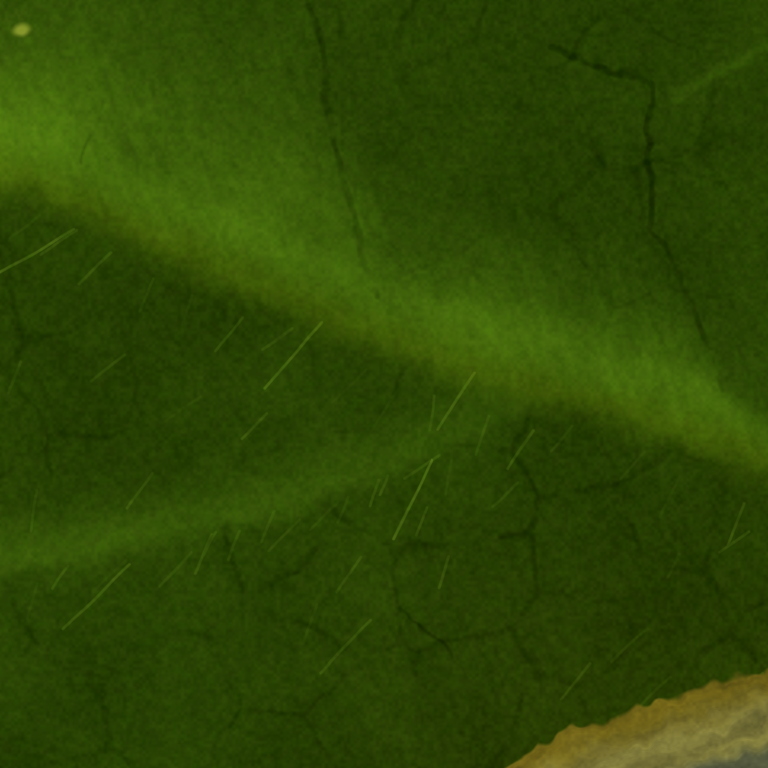
This texture is drawn by a WebGL 1 fragment shader. Its source:

```glsl
precision highp float;
// Close view of a hairy green leaf: a pale midrib and a side vein cross dark tissue,
// with fine dark veinlets, slanting hairs and a dry tan edge in the lower right corner.
// Curves give the veins, segment distances the hairs, layered noise the tissue.
uniform vec2 u_resolution;

float hash(vec2 p) {
  vec3 q = fract(vec3(p.xyx) * 0.1031);
  q += dot(q, q.yzx + 33.33);
  return fract((q.x + q.y) * q.z);
}

float noise(vec2 p) {
  vec2 i = floor(p), f = fract(p);
  f = f * f * (3.0 - 2.0 * f);
  return mix(mix(hash(i), hash(i + vec2(1, 0)), f.x),
             mix(hash(i + vec2(0, 1)), hash(i + vec2(1, 1)), f.x), f.y);
}

float fbm(vec2 p) {
  float sum = 0.0, amp = 0.5;
  for (int i = 0; i < 4; i++) {
    sum += amp * noise(p);
    p = p * 2.03 + 17.0;
    amp *= 0.55;
  }
  return sum;
}

float segment(vec2 p, vec2 a, vec2 b) {
  vec2 pa = p - a, ba = b - a;
  return length(pa - ba * clamp(dot(pa, ba) / dot(ba, ba), 0.0, 1.0));
}

float hair(vec2 p, vec2 a, vec2 b) { return 1.0 - smoothstep(0.0006, 0.003, segment(p, a, b)); }

float midribY(float x) { return 0.768 - 0.385 * x - 0.014 * sin(6.28 * (x - 0.2)); }

float sideVeinY(float x) { return 0.264 + 0.18 * x + 0.12 * x * x + 0.17 * x * x * x * x; }

// Distance to the nearest border between irregular cells
float cellBorder(vec2 p) {
  vec2 id = floor(p);
  float near = 9.0, second = 9.0;
  for (int j = -1; j <= 1; j++)
    for (int i = -1; i <= 1; i++) {
      vec2 c = id + vec2(float(i), float(j));
      float d = length(c + vec2(hash(c), hash(c + 41.0)) - p);
      second = min(second, max(near, d));
      near = min(near, d);
    }
  return second - near;
}

void main() {
  vec2 p = gl_FragCoord.xy / u_resolution;
  vec2 warp = vec2(noise(p * 24.0), noise(p * 24.0 + 50.0)) - 0.5;
  vec2 jitter = vec2(noise(p * 70.0), noise(p * 70.0 + 90.0)) - 0.5;
  vec2 w = p + 0.014 * warp + 0.006 * jitter;
  float d = p.y - midribY(p.x) + 0.014 * warp.y + 0.01 * jitter.y;
  float s = p.y - sideVeinY(p.x) + 0.012 * warp.y + 0.008 * jitter.y;

  // Broad light: a wide glow above the midrib, quick fall below it
  float reach = mix(0.48, 0.24, smoothstep(0.36, 0.52, p.x));
  float glow = smoothstep(-0.055, 0.015, d) * (1.0 - smoothstep(0.04, reach, d));
  float fold = smoothstep(-0.015, 0.025, w.x - 0.945 + 0.5 * (w.y - 0.49));
  glow *= 1.0 - 0.75 * fold * smoothstep(0.03, 0.08, d);
  float tone = 0.17 + 0.45 * glow + 0.3 * (fbm(p * 8.0) - 0.52);
  tone += 0.24 * exp(-pow(length((p - vec2(0.03, 0.85)) / vec2(0.11, 0.07)), 2.0));
  tone += 0.2 * exp(-pow((d - 0.055) / 0.032, 2.0)) * (1.0 - fold);
  float sideFade = (1.0 - 0.5 * smoothstep(0.3, 0.7, p.x)) * smoothstep(0.75, 0.68, p.x);
  float side = exp(-pow(s / (s > 0.0 ? 0.05 : 0.022), 2.0)) * sideFade;
  tone += 0.34 * side * (1.0 - glow);
  tone -= 0.07 * smoothstep(0.5, 0.9, p.x) * smoothstep(0.03, -0.1, d);

  // Dark veinlets, broken along their length
  float crack = min(segment(w, vec2(0.404, 0.987), vec2(0.44, 0.82)), segment(w, vec2(0.44, 0.82), vec2(0.462, 0.70)));
  crack = min(crack, segment(w, vec2(0.462, 0.70), vec2(0.488, 0.615)));
  crack = min(crack, segment(w, vec2(0.72, 0.94), vec2(0.84, 0.895)));
  crack = min(crack, segment(w, vec2(0.845, 0.895), vec2(0.85, 0.70)));
  crack = min(crack, segment(w, vec2(0.85, 0.70), vec2(0.905, 0.61)));
  crack = min(crack, segment(w, vec2(0.905, 0.61), vec2(0.945, 0.49)));
  crack = min(crack, segment(w, vec2(0.105, 0.79), vec2(0.13, 0.87)) + 0.002);
  crack = min(crack, segment(w, vec2(0.52, 0.21), vec2(0.61, 0.12)) + 0.002);
  float broken = smoothstep(0.15, 0.6, noise(p * 30.0 + 7.0));
  tone -= (0.07 + 0.2 * broken) * (1.0 - smoothstep(0.001, 0.007, crack));
  float net = 1.0 - smoothstep(0.0, 0.1, cellBorder(w * 7.5 + 3.0));
  tone -= 0.2 * net * broken * noise(p * 6.0) * (1.0 - 0.75 * glow) * (1.0 - side);

  // Hairs: a row under each vein, then loose ones between
  float hairs = 0.0;
  for (int i = 0; i < 48; i++) {
    float k = float(i), r = hash(vec2(k, 3.0)), q = hash(vec2(k, 8.0));
    float x = fract(k * 0.618 + 0.07 * r);
    if (i > 15 && i < 28) x *= 0.6;
    float y = midribY(x) - 0.035 - 0.03 * q;
    if (i > 15) y = sideVeinY(x) - 0.015 - 0.03 * q;
    if (i > 27) y = midribY(x) - 0.08 - 0.34 * q;
    vec2 root = vec2(x, y), tip = root - vec2(0.005 + 0.045 * r, 0.025 + 0.03 * q);
    hairs = max(hairs, hair(p + 0.004 * warp, root, tip) * (0.15 + 0.45 * hash(vec2(k, 5.0))));
  }
  vec2 h = p + 0.003 * warp;
  hairs = max(hairs, 0.8 * hair(h, vec2(0.0, 0.646), vec2(0.097, 0.70)));
  hairs = max(hairs, 0.9 * hair(h, vec2(0.345, 0.495), vec2(0.419, 0.58)));
  hairs = max(hairs, 0.8 * hair(h, vec2(0.569, 0.44), vec2(0.618, 0.515)));
  hairs = max(hairs, 0.9 * hair(h, vec2(0.512, 0.297), vec2(0.562, 0.40)));
  hairs = max(hairs, 0.7 * hair(h, vec2(0.082, 0.182), vec2(0.169, 0.264)));
  hairs = max(hairs, 0.5 * hair(h, vec2(0.417, 0.125), vec2(0.482, 0.193)));
  hairs *= 0.5 + 0.6 * noise(p * 60.0);
  tone += 0.2 * smoothstep(0.014, 0.0, segment(w, vec2(0.88, 0.88), vec2(1.0, 0.935)));

  // Leaf colour with fine grain and short streaks across the glow
  float grain = noise(p * 130.0) + noise(p * 240.0 + 9.0) - 1.0;
  float streak = noise(vec2(p.x * 110.0 + p.y * 40.0, p.y * 28.0)) - 0.5;
  tone += 0.15 * grain + (0.05 + 0.1 * glow) * streak;
  vec3 col = mix(vec3(0.118, 0.205, 0.0), vec3(0.305, 0.46, 0.055), clamp(tone, -0.25, 1.15));
  col += vec3(0.022, 0.004, -0.008) * exp(-pow(d / 0.03, 2.0)) + vec3(0.02, 0.0, 0.012) * (noise(p * 150.0 + 33.0) - 0.5);
  col += vec3(0.01, -0.008, 0.0) * smoothstep(0.5, 0.0, p.y) * smoothstep(0.2, 0.8, p.x);
  col += vec3(0.14, 0.16, 0.06) * hairs;
  col = mix(col, vec3(0.6, 0.65, 0.2), 0.8 * smoothstep(0.013, 0.003, length((w - vec2(0.034, 0.964)) * vec2(0.8, 1.2))));

  // Dry edge in the corner
  float rim = min(0.034 + 0.32 * (p.x - 0.7), 0.85 * (p.x - 0.66)) - p.y + 0.012 * warp.x + 0.012 * jitter.y;
  vec3 dry = mix(vec3(0.43, 0.38, 0.09), vec3(0.48, 0.46, 0.22), smoothstep(0.01, 0.06, rim));
  dry = mix(dry, vec3(0.34, 0.36, 0.25), smoothstep(0.085, 0.115, rim));
  dry *= 0.75 + 0.45 * fbm(vec2(p.x * 14.0, rim * 60.0)) + 0.1 * grain;
  col = mix(col, dry, smoothstep(-0.003, 0.005, rim));
  gl_FragColor = vec4(clamp(col, 0.0, 1.0), 1.0);
}
```
